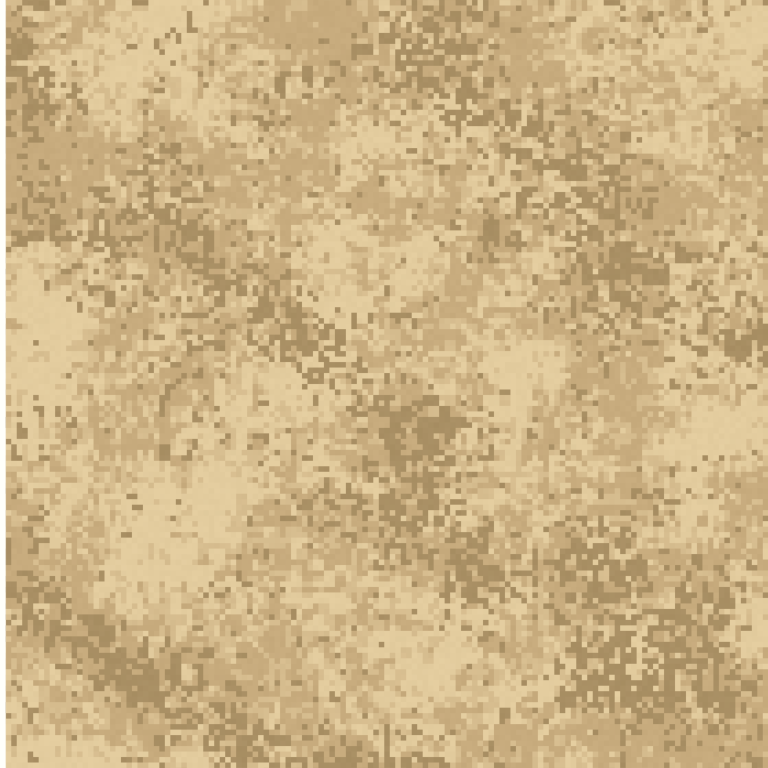
This pattern is drawn by a WebGL 1 fragment shader. Its source:

```glsl
precision highp float;
// Desert camouflage of tiny square cells in four sand tones. Warped diagonal
// bands raise the odds of dark cells, while layered gradient noise and a
// per-cell jitter, often shared by two cells, break the tones into grains.

uniform vec2 u_resolution;

const float CELLS = 140.0;    // cells across the canvas height
const float MARGIN = 0.0075;  // pale strip at the left side

const vec3 DARK  = vec3(0.66, 0.56, 0.39);
const vec3 TAN   = vec3(0.78, 0.67, 0.49);
const vec3 SAND  = vec3(0.84, 0.74, 0.56);
const vec3 LIGHT = vec3(0.89, 0.80, 0.62);
const vec3 PAPER = vec3(1.00, 1.00, 0.98);

float hash(vec2 p) {
  vec3 q = fract(p.xyx * 0.1031);
  q += dot(q, q.yzx + 33.33);
  return fract((q.x + q.y) * q.z);
}

// Dot product of a random unit gradient with the offset to its corner.
float cornerSlope(vec2 corner, vec2 offset) {
  float angle = 6.2832 * hash(corner + 17.3);
  return dot(vec2(cos(angle), sin(angle)), offset);
}

// Gradient noise, zero mean, standard deviation near 0.22.
float gradientNoise(vec2 p) {
  vec2 i = floor(p);
  vec2 f = p - i;
  vec2 u = f * f * f * (f * (f * 6.0 - 15.0) + 10.0);
  vec2 e = vec2(1.0, 0.0);
  float low  = mix(cornerSlope(i, f), cornerSlope(i + e, f - e), u.x);
  float high = mix(cornerSlope(i + e.yx, f - e.yx),
                   cornerSlope(i + e.xx, f - e.xx), u.x);
  return mix(low, high, u.y);
}

// Joins some neighbouring cells into short horizontal or vertical runs.
vec2 joinCells(vec2 cell, float seed) {
  vec2 block = floor(cell * 0.5);
  float choice = hash(block + seed);
  if (choice < 0.32) cell.x = block.x * 2.0;
  else if (choice > 0.68) cell.y = block.y * 2.0;
  return cell;
}

// Zero-mean random value of a cell, in -0.5 to 0.5.
float jitter(vec2 cell, float seed) {
  return hash(joinCells(cell, seed) + seed * 1.7) - 0.5;
}

// Signed phase across the falling diagonal bands; band cores are integers.
float bandPhase(vec2 p) {
  float warp = 0.34 * gradientNoise(p * 2.6 + 4.7)
             + 0.16 * gradientNoise(p * 7.0 + 31.2);
  return (0.845 - p.y - 0.85 * p.x) / 0.57 + warp;
}

// Dark layer: positive values become dark cells.
float darkLevel(vec2 cell, vec2 p, float phase) {
  float d = (fract(phase + 0.5) - 0.5) / 0.17;
  float band = exp(-d * d);
  float cloud = 1.8 * gradientNoise(p * 9.0 + 12.4);
  float grain = 2.6 * gradientNoise(cell * 0.37 + 8.1)
              + 2.9 * jitter(cell, 11.0);
  return 1.75 * band - 1.75 + cloud + grain;
}

// Ground tone: low values are light, high values are tan.
float groundTone(vec2 cell, vec2 p, float phase) {
  return 0.4 * cos(6.2832 * phase)
       + 2.0 * gradientNoise(p * 5.0 + 53.6)
       + 2.0 * gradientNoise(p * 13.0 + 71.9)
       + 1.8 * gradientNoise(cell * 0.31 + 26.5)
       + 2.0 * jitter(cell, 43.0);
}

vec3 cellColor(vec2 cell) {
  vec2 p = (cell + 0.5) / CELLS;
  float phase = bandPhase(p);
  float tone = groundTone(cell, p, phase);
  vec3 color = tone > 0.28 ? TAN : (tone < -0.47 ? LIGHT : SAND);
  if (darkLevel(cell, p, phase) > 0.0) color = DARK;
  return color + 0.02 * (hash(cell + 91.0) - 0.5);
}

void main() {
  vec2 uv = gl_FragCoord.xy / u_resolution.y;
  float pixel = 1.0 / u_resolution.y;

  // Blend the four nearest cells over a narrow seam for smooth edges.
  vec2 q = vec2(uv.x - MARGIN, uv.y) * CELLS - 0.5;
  vec2 cell = floor(q);
  float seam = min(0.5, 0.7 * pixel * CELLS);
  vec2 blend = smoothstep(0.5 - seam, 0.5 + seam, q - cell);
  vec2 e = vec2(1.0, 0.0);
  vec3 low  = mix(cellColor(cell), cellColor(cell + e), blend.x);
  vec3 high = mix(cellColor(cell + e.yx), cellColor(cell + e.xx), blend.x);
  vec3 color = mix(low, high, blend.y);

  // Pale margin on the left.
  float inside = smoothstep(MARGIN - pixel, MARGIN + pixel, uv.x);
  gl_FragColor = vec4(mix(PAPER, color, inside), 1.0);
}
```
